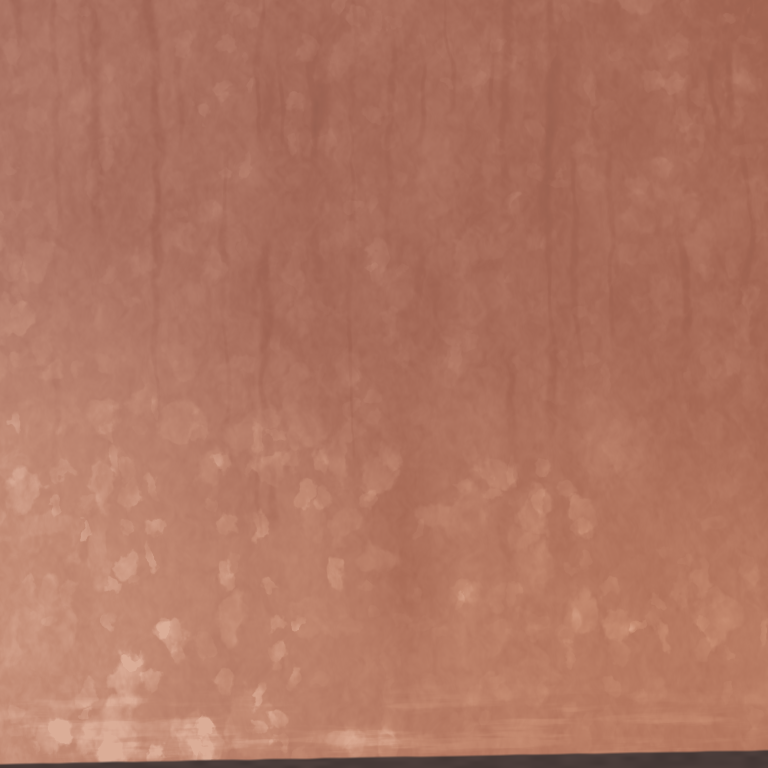
A three.js fragment shader for this texture:

```glsl
// Weathered terracotta plaster wall above a dark, slightly tilted floor strip.
// A soft light gradient sets the tone; ragged worn patches, broken drips,
// horizontal brush marks and fibrous grain shift it along a four-colour ramp.

varying vec2 vUv;

const vec3 CLAY_DEEP  = vec3(0.635, 0.395, 0.320);
const vec3 CLAY_MID   = vec3(0.700, 0.470, 0.390);
const vec3 CLAY_WARM  = vec3(0.760, 0.540, 0.450);
const vec3 CLAY_PALE  = vec3(0.835, 0.645, 0.560);
const vec3 FLOOR_DARK = vec3(0.285, 0.230, 0.220);
const vec3 COOL_TINT  = vec3(-0.008, 0.004, 0.018);  // upper left haze
const vec3 WARM_TINT  = vec3(0.012, 0.000, -0.016);  // lower right glow

const float PATCH_STRENGTH = 1.25;
const float DRIP_STRENGTH  = 0.42;
const float BRUSH_STRENGTH = 1.0;
const float CLOUD_STRENGTH = 0.6;
const float GRAIN_STRENGTH = 0.65;
const float FLOOR_LEFT     = 0.005;
const float FLOOR_RIGHT    = 0.023;

float hash(vec2 p) {
  return fract(sin(dot(p, vec2(127.1, 311.7))) * 43758.5453);
}

float noise(vec2 p) {
  vec2 i = floor(p), f = fract(p);
  f = f * f * (3.0 - 2.0 * f);
  return mix(mix(hash(i), hash(i + vec2(1.0, 0.0)), f.x),
             mix(hash(i + vec2(0.0, 1.0)), hash(i + 1.0), f.x), f.y);
}

float fbm(vec2 p) {
  float sum = 0.0, amp = 0.5;
  for (int i = 0; i < 4; i++) {
    sum += amp * noise(p);
    p = mat2(1.6, 1.2, -1.2, 1.6) * p + 7.3;
    amp *= 0.5;
  }
  return sum / 0.9375;
}

// Scattered upright ovals whose outlines are frayed by fine noise.
float patches(vec2 uv, float scale, float density, float seed) {
  vec2 q = uv * scale;
  vec2 warp = vec2(fbm(q * 1.8 + seed), fbm(q * 1.8 + seed + 31.0)) - 0.5;
  vec2 p = q * vec2(1.0, 0.75) + warp * 0.75;
  float fray = 0.7 * (fbm(uv * vec2(75.0, 60.0) + seed) - 0.5);
  vec2 cell = floor(p);
  float cover = 0.0;
  for (int y = -1; y <= 1; y++) {
    for (int x = -1; x <= 1; x++) {
      vec2 id = cell + vec2(float(x), float(y));
      vec2 center = id + 0.2 + 0.6 * vec2(hash(id + seed), hash(id + seed + 5.7));
      vec2 radius = mix(vec2(0.2), vec2(0.52), vec2(hash(id + seed + 9.1), hash(id + seed + 13.3)));
      float d = length((p - center) / radius) + fray;
      float present = step(hash(id + seed + 17.9), density);
      float level = mix(0.4, 1.0, hash(id + seed + 23.5));
      cover = max(cover, present * level * smoothstep(1.1, 0.72, d));
    }
  }
  return cover;
}

// Thin wandering runs, broken into stretches of uneven darkness.
float drips(vec2 uv, float columns, float seed) {
  float x = uv.x + 0.035 * (fbm(vec2(uv.x * 5.0 + seed, uv.y * 10.0)) - 0.5);
  float column = floor(x * columns);
  float offset = abs(fract(x * columns) - mix(0.3, 0.7, hash(vec2(column, seed))));
  float end = mix(0.2, 0.85, hash(vec2(column, seed + 5.0)));
  float width = mix(0.05, 0.2, noise(vec2(column * 5.3, uv.y * 16.0)));
  float broken = smoothstep(0.42, 0.75, noise(vec2(column * 3.7 + seed, uv.y * 8.0)));
  return smoothstep(end, end + 0.04, uv.y) * broken * smoothstep(width, width * 0.2, offset);
}

vec3 clayRamp(float t) {
  vec3 c = mix(CLAY_DEEP * 0.93, CLAY_DEEP, clamp(t + 1.0, 0.0, 1.0));
  c = mix(c, CLAY_MID, clamp(t, 0.0, 1.0));
  c = mix(c, CLAY_WARM, clamp(t - 1.0, 0.0, 1.0));
  return mix(c, CLAY_PALE, clamp(t - 2.0, 0.0, 1.3));
}

void main() {
  vec2 uv = vUv;
  float low = smoothstep(0.65, 0.15, uv.y);
  float left = pow(1.0 - uv.x, 3.0);

  // Broad light: dark upper right, pale lower left, a shaded column below centre
  float tone = mix(0.26, 1.12, low) + left * mix(0.55, 1.25, low);
  tone += 0.45 * left * smoothstep(0.3, 0.0, abs(uv.y - 0.48));
  tone -= 0.25 * smoothstep(0.5, 1.0, uv.x) * smoothstep(0.6, 1.0, uv.y);
  vec2 shade = (uv - vec2(0.52, 0.25)) / vec2(0.055, 0.14);
  tone -= 0.55 * exp(-dot(shade, shade));
  tone += CLOUD_STRENGTH * (fbm(uv * vec2(10.0, 7.0)) - 0.5);
  tone += 0.2 * (noise(uv * vec2(28.0, 5.0) + 4.0) - 0.5);

  // Worn patches, stronger toward the bottom and gathered in clusters
  float worn = patches(uv, 11.0, 0.5, 2.0) * 0.5;
  worn += patches(uv, 19.0, 0.5, 41.0) * 0.7;
  worn += patches(uv, 32.0, 0.36, 77.0) * 0.6;
  float cluster = smoothstep(0.3, 0.65, noise(uv * 6.0 + 19.0));
  float scuff = 0.1 + 1.8 * fbm(uv * vec2(55.0, 40.0));
  tone += PATCH_STRENGTH * worn * scuff * mix(0.32 + 0.2 * cluster, 0.35 + 0.75 * cluster, low);
  float run = drips(uv, 13.0, 3.0) + 0.7 * drips(uv, 23.0, 29.0);
  tone -= DRIP_STRENGTH * run * mix(1.0, 0.7, low);

  // Horizontal brush marks just above the floor
  float strokes = smoothstep(0.42, 0.72, fbm(vec2(uv.x * 9.0, uv.y * 75.0 - uv.x * 2.0)));
  tone += BRUSH_STRENGTH * strokes * smoothstep(0.13, 0.04, uv.y) * (0.4 + noise(uv * 8.0));

  // Curled fibres and mottling
  vec2 curl = uv + 0.014 * vec2(noise(uv * 45.0), noise(uv * 45.0 + 9.0));
  tone += GRAIN_STRENGTH * (fbm(curl * vec2(115.0, 75.0)) - 0.5);
  tone += 0.16 * (noise(uv * vec2(230.0, 170.0)) - 0.5);

  vec3 color = clayRamp(tone);
  color += COOL_TINT * (1.0 - uv.x) * smoothstep(0.2, 0.7, uv.y);
  color += WARM_TINT * low * smoothstep(0.1, 0.9, uv.x);

  // Floor strip with a softened edge
  float edge = mix(FLOOR_LEFT, FLOOR_RIGHT, uv.x) + 0.001 * (noise(vec2(uv.x * 40.0, 1.0)) - 0.5);
  vec3 ground = FLOOR_DARK * (0.92 + 0.16 * noise(uv * vec2(50.0, 160.0)));
  color = mix(ground, color, smoothstep(edge - 0.002, edge + 0.002, uv.y));
  gl_FragColor = vec4(color, 1.0);
}
```
